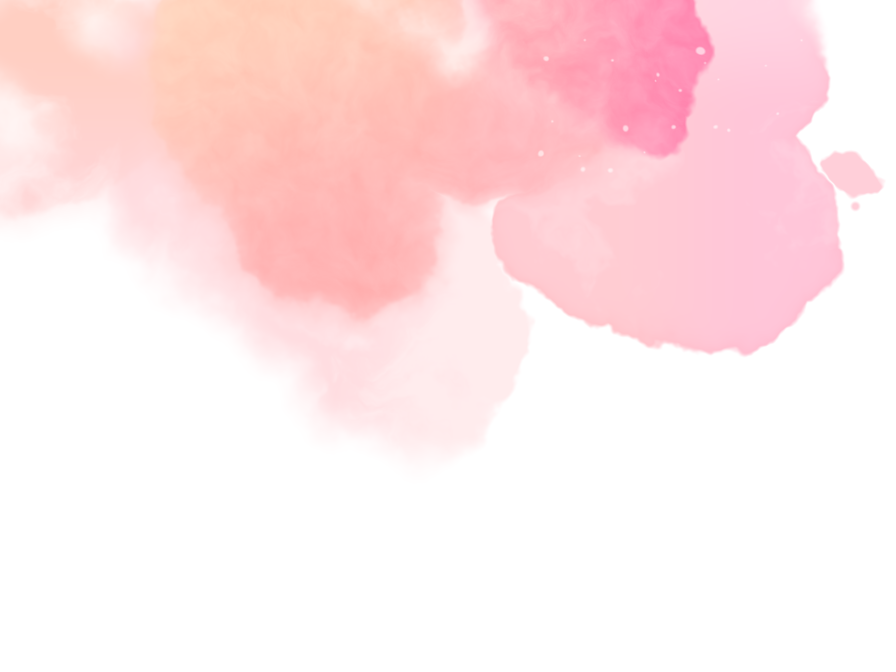
Give the GLSL for this background, as a Shadertoy shader.

```glsl
// Watercolour cloud of peach, rose and pale pink washes hanging from the top of white paper.

float hash(vec2 p) {
    vec3 h = fract(p.xyx * 0.1031);
    h += dot(h, h.yzx + 33.33);
    return fract((h.x + h.y) * h.z);
}

float noise(vec2 p) {
    vec2 i = floor(p), f = fract(p);
    f = f * f * (3.0 - 2.0 * f);
    return mix(mix(hash(i), hash(i + vec2(1, 0)), f.x),
               mix(hash(i + vec2(0, 1)), hash(i + vec2(1, 1)), f.x), f.y);
}

// Fractal noise centred on zero
float fbm(vec2 p) {
    float sum = 0.0, amp = 0.5;
    for (int i = 0; i < 5; i++) {
        sum += amp * (noise(p) - 0.5);
        p = mat2(1.6, 1.2, -1.2, 1.6) * p + 17.3;
        amp *= 0.52;
    }
    return sum;
}

// Approximate signed distance to a tilted ellipse
float ellipse(vec2 p, vec2 centre, vec2 radii, float tilt) {
    vec2 u = vec2(cos(tilt), sin(tilt)), d = p - centre;
    vec2 q = vec2(dot(d, u), dot(d, vec2(-u.y, u.x))) + 1e-5;
    float k = length(q / radii);
    return k * (k - 1.0) / length(q / (radii * radii));
}

float segment(vec2 p, vec2 a, vec2 b) {
    vec2 d = b - a;
    return length(p - a - d * clamp(dot(p - a, d) / dot(d, d), 0.0, 1.0));
}

float cover(float dist, float softness) {
    return 1.0 - smoothstep(-softness, softness, dist);
}

void mainImage(out vec4 fragColor, in vec2 fragCoord) {
    // Canvas heights, measured down from the top edge
    vec2 p = vec2(fragCoord.x, iResolution.y - fragCoord.y) / iResolution.y;
    vec2 wobble = vec2(fbm(p * 9.0 + 3.0), fbm(p * 9.0 + 41.0));
    vec2 w = p + 0.085 * wobble;
    float mottle = fbm(p * 7.0 + 2.5 * wobble + 70.0);
    float grain = fbm(p * 38.0 + 4.0 * wobble);
    vec3 paper = vec3(1.0), col = paper;

    // Pale blush below the middle, feathered on the left and crisp on the right
    float blush = ellipse(w, vec2(0.608, 0.503), vec2(0.188, 0.165), 0.0);
    blush = min(blush, ellipse(w, vec2(0.417, 0.434), vec2(0.226, 0.095), 0.7));
    blush = min(blush, ellipse(w, vec2(0.677, 0.373), vec2(0.078, 0.09), 0.0));
    blush = min(blush, ellipse(w, vec2(0.243, 0.191), vec2(0.087, 0.191), 0.0));
    float feather = mix(0.045, 0.005, smoothstep(0.6, 0.76, p.x));
    vec3 blushTint = mix(vec3(1.0, 0.86, 0.875), vec3(1.0, 0.92, 0.925),
                         smoothstep(0.5, 0.7, p.x + 0.5 * mottle));
    col = mix(col, blushTint, cover(blush, feather) * (0.95 + 0.9 * min(mottle, 0.0)));

    // Left peach wash with two bleached patches
    float left = ellipse(w, vec2(0.09, 0.135), vec2(0.19, 0.174), 0.0);
    float bleach = 0.7 * cover(ellipse(w, vec2(0.18, 0.05), vec2(0.07, 0.045), 0.5), 0.04)
                 + 0.7 * cover(ellipse(w, vec2(0.0, 0.2), vec2(0.05, 0.06), 0.0), 0.05);
    vec3 leftTint = mix(vec3(1.0, 0.81, 0.76), vec3(1.0, 0.83, 0.83), smoothstep(0.05, 0.28, p.y));
    float leftCover = 0.7 * cover(left, 0.05) + 0.3 * cover(left, 0.008);
    col = mix(col, leftTint, leftCover * (1.0 - bleach) * clamp(0.93 + 1.2 * mottle, 0.0, 1.0));

    // Right pink wash, crisp rimmed
    float right = ellipse(w, vec2(1.042, 0.33), vec2(0.208, 0.182), 0.0);
    right = min(right, ellipse(w, vec2(1.042, 0.104), vec2(0.174, 0.26), 0.0));
    right = min(right, ellipse(w, vec2(0.894, 0.356), vec2(0.148, 0.108), 0.0));
    right = min(right, ellipse(w, vec2(1.198, 0.382), vec2(0.049, 0.069), 0.0));
    vec3 rightTint = mix(vec3(1.0, 0.80, 0.825), vec3(1.0, 0.775, 0.85), smoothstep(0.9, 1.15, p.x));
    rightTint = mix(rightTint, paper, 0.25 * smoothstep(0.18, 0.0, p.y) + 0.9 * max(mottle, 0.0));
    rightTint.yz -= 0.04 * exp(-abs(right) * 90.0);
    col = mix(col, rightTint, cover(right, mix(0.004, 0.03, smoothstep(0.12, 0.0, p.y))));

    // Detached blot and its droplet
    float blot = ellipse(w, vec2(1.28, 0.26), vec2(0.042, 0.031), 0.3);
    blot = min(blot, ellipse(p, vec2(1.273, 0.307), vec2(0.006), 0.0));
    col = mix(col, vec3(1.0, 0.81, 0.85), cover(blot, 0.003));

    // Main peach wash
    float peach = ellipse(w, vec2(0.46, 0.104), vec2(0.226, 0.295), 0.0);
    peach = min(peach, ellipse(w, vec2(0.495, 0.33), vec2(0.174, 0.139), 0.0));
    peach = min(peach, ellipse(w, vec2(0.729, 0.191), vec2(0.174, 0.113), 0.0));
    vec3 peachTint = mix(vec3(1.0, 0.82, 0.73), vec3(1.0, 0.715, 0.715),
                         smoothstep(-0.05, 0.42, p.y + 0.35 * (p.x - 0.4)));
    peachTint = mix(peachTint, vec3(1.0, 0.73, 0.75), smoothstep(0.6, 0.8, p.x));
    peachTint += vec3(0.0, 0.06, 0.06) * (mottle + grain);
    col = mix(col, peachTint, 0.7 * cover(peach, 0.035) + 0.3 * cover(peach + 0.004, 0.006));

    // Rose wash, deepest along its right rim
    float rose = ellipse(w, vec2(0.851, 0.087), vec2(0.205, 0.09), 0.75);
    rose = min(rose, ellipse(w, vec2(0.92, 0.035), vec2(0.142, 0.191), 0.0));
    vec3 roseTint = mix(vec3(1.0, 0.69, 0.725), vec3(1.0, 0.57, 0.72), smoothstep(0.75, 1.06, p.x));
    roseTint += vec3(0.0, 0.13, 0.09) * (mottle + grain);
    col = mix(col, roseTint, cover(rose, mix(0.045, 0.005, smoothstep(0.82, 1.0, p.x))));

    // Pale diagonal streak between peach and rose
    float streak = 0.65 * cover(segment(w, vec2(0.54, -0.01), vec2(0.69, 0.09)) - 0.025, 0.035)
                 + 0.22 * cover(segment(w, vec2(0.69, 0.09), vec2(0.87, 0.19)) - 0.018, 0.03);
    col = mix(col, vec3(1.0, 0.93, 0.915), clamp(streak * (1.0 + 2.0 * mottle), 0.0, 0.85));

    // Scattered unpainted specks
    for (int i = 0; i < 22; i++) {
        vec2 seed = vec2(float(i), 5.0);
        vec2 spot = vec2(0.8, 0.02) + vec2(0.4, 0.24) * vec2(hash(seed), hash(seed + 31.0));
        float size = 0.001 + 0.007 * pow(hash(seed + 57.0), 5.0);
        col = mix(col, paper, 0.6 * cover(length(p + 0.02 * wobble - spot) - size, 0.002));
    }
    fragColor = vec4(clamp(col, 0.0, 1.0), 1.0);
}
```
